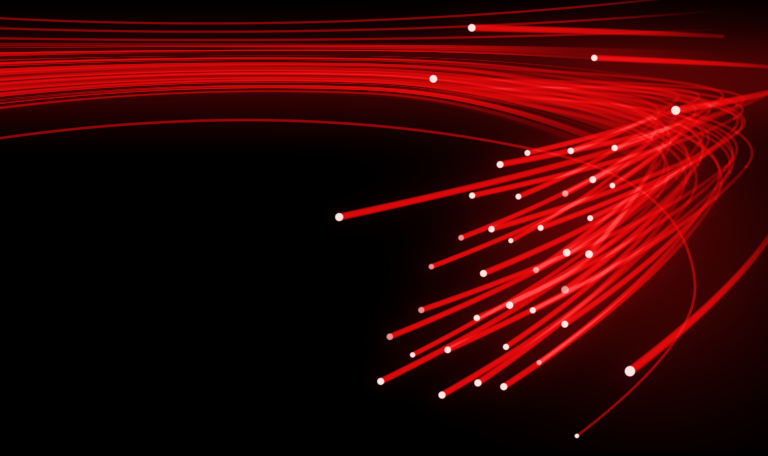
Reproduce this background procedurally as a Shadertoy shader.

```glsl
// Glowing red optical fibres: a streaked band bends round into a fan of lit tips.

const float PI = 3.14159265;
const vec3 EMBER = vec3(0.95, 0.035, 0.04);
const vec3 HOT = vec3(0.08, 0.26, 0.26);
const vec3 TIP = vec3(1.0, 0.9, 0.89);

float hash(float n) { return fract(sin(n * 91.345) * 4758.54); }

vec2 gradient(vec2 cell) {
    float angle = 2.0 * PI * hash(dot(cell, vec2(1.0, 57.3)));
    return vec2(cos(angle), sin(angle));
}

float gradientNoise(vec2 p) {
    vec2 i = floor(p), f = fract(p);
    vec2 u = f * f * f * (f * (f * 6.0 - 15.0) + 10.0);
    vec2 e = vec2(1.0, 0.0);
    float low = mix(dot(gradient(i), f), dot(gradient(i + e), f - e), u.x);
    float high = mix(dot(gradient(i + e.yx), f - e.yx), dot(gradient(i + e.xx), f - e.xx), u.x);
    return mix(low, high, u.y);
}

// Nearest point of a quadratic Bezier curve: (distance, curve parameter)
vec2 nearBezier(vec2 p, vec2 start, vec2 control, vec2 end) {
    vec2 a = control - start, b = start - 2.0 * control + end, d = start - p;
    float k = 1.0 / max(dot(b, b), 1e-5);
    float kx = k * dot(a, b);
    float ky = k * (2.0 * dot(a, a) + dot(d, b)) / 3.0;
    float m = ky - kx * kx;
    float q = kx * (2.0 * kx * kx - 3.0 * ky) + k * dot(d, a);
    float h = q * q + 4.0 * m * m * m;
    vec2 t;
    if (h >= 0.0) {
        vec2 x = (vec2(1.0, -1.0) * sqrt(h) - q) * 0.5;
        vec2 roots = sign(x) * pow(abs(x), vec2(1.0 / 3.0));
        t = vec2(roots.x + roots.y - kx);
    } else {
        float z = sqrt(-m);
        float v = acos(clamp(q / (2.0 * m * z), -1.0, 1.0)) / 3.0;
        t = vec2(2.0 * cos(v), -1.732 * sin(v) - cos(v)) * z - kx;
    }
    t = clamp(t, 0.0, 1.0);
    float d0 = length(d + (2.0 * a + b * t.x) * t.x);
    float d1 = length(d + (2.0 * a + b * t.y) * t.y);
    return d0 < d1 ? vec2(d0, t.x) : vec2(d1, t.y);
}

float stroke(float d, float width, float aa) {
    return 1.0 - smoothstep(width * 0.3, width + aa, d);
}

float disc(vec2 p, vec2 centre, float radius, float aa) {
    return 1.0 - smoothstep(radius - aa, radius + aa, length(p - centre));
}

vec2 tailControl(vec2 tip, vec2 bend) { return mix(tip, bend, vec2(0.75, 0.55)); }

// Thick lit end of a fibre, fading towards its bend: (light, tip cover)
vec2 fibreEnd(vec2 p, vec2 tip, vec2 bend, float radius, float aa) {
    vec2 near = nearBezier(p, tip, tailControl(tip, bend), bend);
    float fade = mix(1.35, 0.22, smoothstep(0.1, 0.95, near.y));
    float light = fade * stroke(near.x, radius * mix(0.9, 0.5, near.y), aa);
    light += 0.05 * exp(-near.x * 35.0) * (1.0 - near.y);
    return vec2(light, disc(p, tip, radius, aa));
}

float thinCurve(vec2 p, vec2 start, vec2 control, vec2 end, float aa) {
    return stroke(nearBezier(p, start, control, end).x, 0.0025, aa);
}

// Streaked bundle running in from the left and dipping on the right
float fibreBand(vec2 p) {
    float dip = max(p.x - 0.8, 0.0);
    float bottom = 0.757 + 0.13 * p.x - 0.11 * p.x * p.x - 0.3 * dip * dip;
    float s = (p.y - bottom) / (0.907 - bottom);
    float streak = gradientNoise(vec2(s * 15.0, p.x * 0.5));
    streak += 0.8 * gradientNoise(vec2(s * 34.0 + 9.0, p.x * 0.4));
    float core = exp(-pow((s - 0.47) / 0.24, 2.0));
    float inside = smoothstep(-0.04, 0.12, s) * (1.0 - smoothstep(0.9, 1.03, s));
    float fade = mix(1.0, 0.16, smoothstep(0.8, 1.35, p.x)) * (1.0 - smoothstep(1.3, 1.62, p.x));
    return inside * fade * max(0.22 + 0.65 * core + 1.5 * streak, 0.06);
}

void mainImage(out vec4 fragColor, in vec2 fragCoord) {
    vec2 p = fragCoord / iResolution.xy * vec2(1.68, 1.0);
    float aa = 1.0 / iResolution.y;

    // Ambient glow around the band and the fan
    vec2 fan = (p - vec2(1.42, 0.48)) / vec2(0.36, 0.36);
    float light = 0.17 * exp(-pow((p.y - 0.83) / 0.11, 2.0)) + 0.2 * exp(-dot(fan, fan));
    light += fibreBand(p);

    // Loose strands above the band
    for (float k = 0.0; k < 3.0; k++) {
        float lift = (0.055 * p.x * p.x - 0.05 * p.x) * (1.0 - k / 3.0);
        float fade = 1.0 - smoothstep(1.2, 1.6, p.x);
        light += 0.42 * fade * stroke(abs(p.y - 0.96 + 0.022 * k - lift), 0.002, aa);
    }

    // Fan of fibres, each arcing out of the band and back to its tip
    float tips = 0.0;
    for (float i = 1.0; i <= 34.0; i++) {
        vec2 g = fract(i * vec2(0.7549, 0.5698));
        vec2 tip = mix(mix(vec2(0.76, 0.11), vec2(1.26, 0.2), g.x),
                       mix(vec2(1.06, 0.66), vec2(1.4, 0.7), g.x), g.y);
        tip.y -= 0.08 * sin(PI * g.x) * (1.0 - g.y);
        vec2 bend = vec2(max(1.42 + 0.22 * hash(i), tip.x + 0.15), 0.5 + 0.42 * tip.y);
        vec2 end = fibreEnd(p, tip, bend, mix(0.0055, 0.0085, hash(i + 40.0)), aa);
        vec2 start = vec2(0.8, mix(0.785, 0.88, hash(i + 80.0)));
        vec2 arc = nearBezier(p, start, 2.0 * bend - tailControl(tip, bend), bend);
        light += end.x + 0.3 * smoothstep(0.0, 0.4, arc.y) * stroke(arc.x, 0.0028, aa);
        tips = max(tips, end.y * mix(0.6, 1.0, step(0.25, hash(i + 120.0))));
    }

    // Outlying fibres
    vec2 outer = fibreEnd(p, vec2(0.742, 0.524), vec2(1.69, 0.8), 0.009, aa);
    outer += fibreEnd(p, vec2(1.378, 0.186), vec2(1.72, 0.54), 0.0115, aa);
    outer += fibreEnd(p, vec2(1.032, 0.939), vec2(1.58, 0.92), 0.0085, aa);
    outer += fibreEnd(p, vec2(1.3, 0.873), vec2(1.72, 0.85), 0.007, aa);
    outer += fibreEnd(p, vec2(1.478, 0.758), vec2(1.72, 0.81), 0.01, aa);
    light += outer.x;
    tips = max(tips, max(outer.y, disc(p, vec2(0.948, 0.827), 0.0085, aa)));

    // Lone strand sweeping beneath the bundle
    vec2 crest = vec2(1.2, 0.665), turn = vec2(1.52, 0.38), foot = vec2(1.262, 0.044);
    float lone = thinCurve(p, vec2(0.0, 0.697), vec2(0.65, 0.79), crest, aa);
    lone = max(lone, thinCurve(p, crest, vec2(1.5, 0.597), turn, aa));
    lone = max(lone, thinCurve(p, turn, vec2(1.53, 0.25), foot, aa));
    light += 0.5 * lone;
    tips = max(tips, disc(p, foot, 0.005, aa));

    // Tone: deep red first, pink only where light piles up
    vec3 colour = EMBER * (1.0 - exp(-1.7 * max(light - 0.015, 0.0)));
    colour += HOT * smoothstep(1.3, 3.2, light);
    colour = mix(colour, TIP, min(tips, 1.0));
    colour *= smoothstep(0.006, 0.011, p.y);
    fragColor = vec4(colour, 1.0);
}
```
